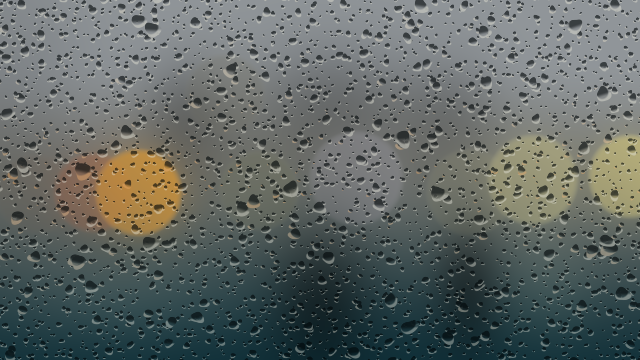
A Shadertoy shader for this texture:

```glsl
// Rain drops on a window pane before a blurred dusk street with round lights.
#define SKY vec3(0.565, 0.585, 0.60)
#define HAZE vec3(0.445, 0.45, 0.43)
#define DEEP vec3(0.06, 0.185, 0.22)
#define GLINT vec3(0.78, 0.78, 0.74)
#define WARM vec3(0.80, 0.56, 0.32)
#define SOFT 0.0017
#define TILT 0.7
#define DROP_DARK 0.85
#define DROP_LIGHT 0.80
#define LIGHTS 9

vec3 hash3(vec2 cell) {
    vec3 v = fract(vec3(cell.xyx) * vec3(0.1031, 0.1030, 0.0973));
    v += dot(v, v.yxz + 33.33);
    return fract((v.xxy + v.yzz) * v.zyx);
}

float blob(vec2 p, vec2 center, vec2 size) {
    vec2 d = (p - center) / size;
    return exp(-dot(d, d));
}

// Out-of-focus discs: centre, radius, strength
vec3 addLights(vec3 col, vec2 p) {
    vec4 disc[LIGHTS] = vec4[LIGHTS](
        vec4(0.10, 0.46, 0.115, 0.22), vec4(0.26, 0.465, 0.115, 0.45),
        vec4(0.385, 0.465, 0.125, 0.82), vec4(0.625, 0.74, 0.115, 0.30),
        vec4(0.72, 0.47, 0.115, 0.55), vec4(0.99, 0.505, 0.135, 0.65),
        vec4(1.305, 0.465, 0.125, 0.45), vec4(1.48, 0.50, 0.130, 0.68),
        vec4(1.75, 0.51, 0.120, 0.80));
    vec3 tint[LIGHTS] = vec3[LIGHTS](
        vec3(0.48, 0.41, 0.35), vec3(0.66, 0.38, 0.27),
        vec3(0.82, 0.58, 0.22), vec3(0.46, 0.45, 0.39),
        vec3(0.44, 0.45, 0.38), vec3(0.54, 0.54, 0.56),
        vec3(0.52, 0.52, 0.44), vec3(0.70, 0.68, 0.50),
        vec3(0.77, 0.73, 0.48));
    for (int i = 0; i < LIGHTS; i++) {
        vec2 d = p - disc[i].xy;
        float edge = length(d) - disc[i].z;
        float inside = 1.0 - smoothstep(-0.022, 0.010, edge);
        float glow = 0.22 * exp(-max(edge, 0.0) * 22.0);
        float rim = 0.035 * exp(-pow(edge / 0.008 + 1.0, 2.0));
        // Each disc fades a little towards its left and lower side
        float fade = 0.88 + 0.12 * clamp((d.x + d.y) / disc[i].z, -1.0, 1.0);
        col = mix(col, tint[i], disc[i].w * fade * max(inside, glow));
        col += rim * tint[i] * disc[i].w;
    }
    return col;
}

// Sky to wet road, with soft dark trees and their reflections
vec3 street(vec2 p) {
    float y = p.y + 0.02 * sin(p.x * 4.0 + 1.0);
    vec3 col = mix(DEEP, HAZE, smoothstep(-0.06, 0.60, y));
    col = mix(col, SKY, smoothstep(0.50, 0.85, y));
    col *= 1.0 - 0.24 * blob(p, vec2(0.52, 0.68), vec2(0.13, 0.16));
    col *= 1.0 - 0.22 * blob(p, vec2(0.92, 0.72), vec2(0.22, 0.17));
    col *= 1.0 - 0.16 * blob(p, vec2(1.25, 0.70), vec2(0.14, 0.16));
    col = addLights(col, p);
    col *= 1.0 - 0.42 * blob(p, vec2(0.89, 0.16), vec2(0.13, 0.20));
    col *= 1.0 - 0.38 * blob(p, vec2(1.30, 0.20), vec2(0.09, 0.17));
    col += vec3(0.05, 0.05, 0.045) * blob(p, vec2(0.35, 0.16), vec2(0.30, 0.14));
    col += vec3(0.05, 0.05, 0.04) * blob(p, vec2(1.52, 0.20), vec2(0.14, 0.16));
    return col * (1.0 - 0.12 * blob(p, vec2(0.0, 0.75), vec2(0.25, 0.4)));
}

// One drop: rounded lumpy body, dark cap and a bright crescent along its foot
vec3 drop(vec3 col, vec3 back, vec2 offset, float radius, vec3 rnd, float height) {
    float turn = TILT * (2.0 * rnd.x - 1.0);
    vec2 q = mat2(cos(turn), sin(turn), -sin(turn), cos(turn)) * offset / radius;
    float stretch = mix(0.75, 1.25, rnd.y) * mix(0.85, 1.15, height);
    q *= vec2(sqrt(stretch), inversesqrt(stretch));
    q.x *= 1.0 + 0.22 * clamp(q.y, -1.0, 1.0);
    float a = atan(q.y, q.x);
    float lump = 0.10 * sin(2.0 * a + 6.3 * rnd.z) + 0.08 * sin(3.0 * a + 6.3 * rnd.y);
    float dist = length(q) - 1.0 - lump;
    float mask = 1.0 - smoothstep(-SOFT, SOFT, dist * radius);
    vec2 lean = normalize(vec2(0.9 * rnd.z - 0.45, 1.0));
    float level = dot(offset, lean) / radius;
    // The inner circle, shifted upwards, leaves a crescent at the foot
    float crescent = smoothstep(-0.15, 0.15, length(q - 0.45 * lean) - 0.98);
    float shade = smoothstep(-0.45, 0.20, level) * (1.0 - crescent);
    float shine = crescent * (1.0 - smoothstep(-0.25, 0.25, level));
    float warmth = step(0.72, rnd.z) * exp(-6.0 * abs(height - 0.5)) * step(rnd.y, 0.6);
    vec3 darkSide = back * 0.30 + vec3(0.0, 0.015, 0.02);
    vec3 lightSide = mix(back * 1.25, mix(GLINT, WARM, warmth), mix(0.55, 0.75, height));
    // Clear belly, dark cap, bright foot
    col = mix(col, back * 0.92, 0.6 * mask);
    col = mix(col, darkSide, DROP_DARK * shade * mask);
    return mix(col, lightSide, DROP_LIGHT * shine * mask);
}

// Jittered cells, a share of which hold a drop
vec3 dropLayer(vec3 col, vec3 back, vec2 p, float size, float share, vec2 radii, float seed) {
    vec2 base = floor(p / size);
    for (int j = -1; j <= 1; j++)
    for (int i = -1; i <= 1; i++) {
        vec2 cell = base + vec2(i, j);
        vec3 place = hash3(cell + seed);
        vec3 look = hash3(cell + seed + 57.0);
        if (place.z < share) {
            vec2 center = (cell + place.xy) * size;
            float radius = mix(radii.x, radii.y, look.x * look.x);
            vec3 form = hash3(cell + seed + 93.0);
            col = drop(col, back, p - center, radius, form, clamp(center.y, 0.0, 1.0));
        }
    }
    return col;
}

void mainImage(out vec4 fragColor, in vec2 fragCoord) {
    vec2 p = fragCoord / iResolution.y;
    vec3 back = street(p);
    // Fine, medium and large drops
    vec3 col = dropLayer(back, back, p, 0.021, 0.72, vec2(0.0030, 0.0075), 11.0);
    col = dropLayer(col, back, p, 0.043, 0.62, vec2(0.0070, 0.0135), 131.0);
    col = dropLayer(col, back, p, 0.105, 0.50, vec2(0.0130, 0.0230), 271.0);
    fragColor = vec4(clamp(col, 0.0, 1.0), 1.0);
}
```
